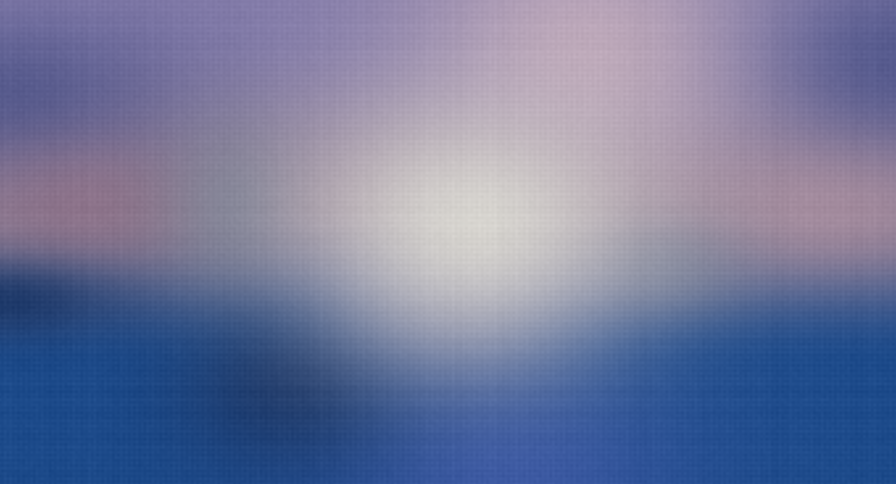
Write a Shadertoy shader that draws this background.

```glsl
// A soft dusk backdrop: a blue-to-lavender gradient with blurred elliptical
// glows painted over it from back to front, brightest just right of centre.
// A faint woven grain, built from hashed threads, covers everything.

#define THREADS 170.0        // threads across the canvas width
#define WEAVE_STRENGTH 0.012 // contrast of the regular weave
#define THREAD_STRENGTH 0.014 // brightness variation between threads
#define GRAIN_STRENGTH 0.018 // variation between single crossings
#define HORIZON_LOW 0.25     // where the blue begins to fade
#define HORIZON_HIGH 0.58    // where the sky takes over

const vec3 BLUE       = vec3(0.11, 0.29, 0.54);
const vec3 NAVY       = vec3(0.09, 0.20, 0.39);
const vec3 VIOLET     = vec3(0.26, 0.36, 0.66);
const vec3 PERIWINKLE = vec3(0.51, 0.48, 0.66);
const vec3 SLATE      = vec3(0.29, 0.32, 0.53);
const vec3 MAUVE      = vec3(0.58, 0.50, 0.58);
const vec3 ROSE       = vec3(0.55, 0.44, 0.53);
const vec3 BLUSH      = vec3(0.65, 0.55, 0.62);
const vec3 PINK       = vec3(0.76, 0.67, 0.73);
const vec3 STEEL      = vec3(0.45, 0.49, 0.57);
const vec3 HAZE       = vec3(0.55, 0.53, 0.64);
const vec3 PEARL      = vec3(0.84, 0.83, 0.81);

float hash(vec2 p) {
    return fract(sin(dot(p, vec2(127.1, 311.7))) * 43758.5453);
}

// Gaussian falloff of an elliptical glow
float glow(vec2 p, vec2 centre, vec2 radius) {
    vec2 d = (p - centre) / radius;
    return exp(-dot(d, d));
}

// Smoothly interpolated hash noise
float noise(vec2 p) {
    vec2 i = floor(p), f = fract(p);
    f = f * f * (3.0 - 2.0 * f);
    float low = mix(hash(i), hash(i + vec2(1, 0)), f.x);
    float high = mix(hash(i + vec2(0, 1)), hash(i + vec2(1, 1)), f.x);
    return mix(low, high, f.y);
}

vec3 backdrop(vec2 p) {
    // Vertical gradient
    vec3 sky = mix(MAUVE, PERIWINKLE, smoothstep(0.55, 0.95, p.y));
    vec3 col = mix(BLUE, sky, smoothstep(HORIZON_LOW, HORIZON_HIGH, p.y));

    // Upper sky
    col = mix(col, SLATE, 0.80 * glow(p, vec2(0.00, 0.80), vec2(0.20, 0.17)));
    col = mix(col, PINK,  0.90 * glow(p, vec2(0.66, 0.90), vec2(0.20, 0.30)));
    col = mix(col, SLATE, 0.80 * glow(p, vec2(1.00, 0.87), vec2(0.14, 0.20)));

    // Warm and cool patches along the horizon
    col = mix(col, ROSE,  0.80 * glow(p, vec2(0.11, 0.58), vec2(0.13, 0.12)));
    col = mix(col, BLUSH, 0.80 * glow(p, vec2(0.92, 0.57), vec2(0.14, 0.12)));
    col = mix(col, STEEL, 0.70 * glow(p, vec2(0.26, 0.57), vec2(0.08, 0.18)));
    col = mix(col, STEEL, 0.65 * glow(p, vec2(0.74, 0.45), vec2(0.09, 0.10)));

    // Deep lower shadows and violet floor
    col = mix(col, NAVY,   0.85 * glow(p, vec2(0.00, 0.38), vec2(0.13, 0.08)));
    col = mix(col, VIOLET, 0.80 * glow(p, vec2(0.57, 0.00), vec2(0.20, 0.25)));
    col = mix(col, NAVY,   0.90 * glow(p, vec2(0.32, 0.20), vec2(0.12, 0.17)));

    // Central light with its lower halo
    col = mix(col, HAZE, 0.70 * glow(p, vec2(0.51, 0.38), vec2(0.16, 0.19)));
    return mix(col, PEARL, glow(p, vec2(0.53, 0.54), vec2(0.19, 0.25)));
}

// Signed brightness of the cloth, centred on zero
float cloth(vec2 p) {
    vec2 t = p * THREADS;
    vec2 wave = cos(6.28319 * t);
    float threads = noise(vec2(t.x, 3.5)) + noise(vec2(7.5, t.y)) - 1.0;
    return WEAVE_STRENGTH * 0.5 * (wave.x + wave.y)
         + THREAD_STRENGTH * threads
         + GRAIN_STRENGTH * (noise(t * 2.0) - 0.5);
}

void mainImage(out vec4 fragColor, in vec2 fragCoord) {
    vec2 uv = fragCoord / iResolution.xy;
    vec2 square = fragCoord / iResolution.x;
    vec3 col = backdrop(uv) + cloth(square);
    fragColor = vec4(clamp(col, 0.0, 1.0), 1.0);
}
```
